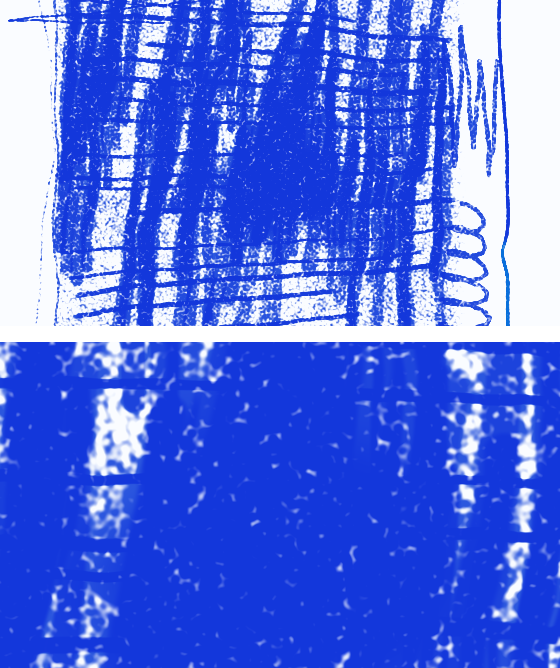
Top: the whole. Bottom: its middle third, enlarged.
Write a Shadertoy shader that draws this texture.

```glsl
#define PAPER vec3(0.98, 0.99, 1.0)
#define DEEP_BLUE vec3(0.075, 0.215, 0.86)
#define WORN_BLUE vec3(0.17, 0.34, 0.87)
#define BRIGHT_BLUE vec3(0.03, 0.44, 0.86)
#define HATCHES 64
#define SWEEPS 16
#define LEFT 0.17
#define RIGHT 1.41
#define GRAIN 115.0
#define SOFTNESS 0.28

vec2 hash2(vec2 c) {
    c = vec2(dot(c, vec2(127.1, 311.7)), dot(c, vec2(269.5, 183.3)));
    return fract(sin(c) * 43758.5);
}

float corner(vec2 cell, vec2 f, vec2 o) {
    return dot(hash2(cell + o) * 2.0 - 1.0, f - o);
}

float gradientNoise(vec2 p) {
    vec2 c = floor(p), f = fract(p);
    vec2 u = f * f * f * (f * (f * 6.0 - 15.0) + 10.0);
    return mix(mix(corner(c, f, vec2(0, 0)), corner(c, f, vec2(1, 0)), u.x),
               mix(corner(c, f, vec2(0, 1)), corner(c, f, vec2(1, 1)), u.x), u.y);
}

// Coverage of a line of half width w at distance d
float line(float d, float w) {
    float s = max(0.25 * w, 0.7 / iResolution.y);
    return 1.0 - smoothstep(w - s, w + s, d);
}

float stroke(vec2 p, vec2 a, vec2 b, float w) {
    vec2 pa = p - a, ba = b - a;
    float h = clamp(dot(pa, ba) / dot(ba, ba), 0.0, 1.0);
    return line(length(pa - ba * h), w);
}

// Slanted, nearly upright hatching; returns the share left bare
float hatching(vec2 p) {
    float bare = 1.0;
    for (int i = 0; i < HATCHES; i++) {
        float k = float(i);
        vec2 r = hash2(vec2(k, 3.0)), s = hash2(vec2(k, 17.0));
        float x = mix(LEFT + 0.02, RIGHT - 0.03, (k + 2.0 * r.x - 0.5) / float(HATCHES));
        vec2 reach = vec2(mix(0.02, 0.3, s.x * s.x), 1.0) * mix(0.2, 0.48, s.y);
        vec2 mid = vec2(x, mix(0.05, 0.95, r.y));
        vec2 a = mid - reach, b = mid + reach;
        a.x = max(a.x, LEFT + 0.02);
        b.x = min(b.x, RIGHT);
        bare *= 1.0 - mix(0.5, 0.7, r.y) * stroke(p, a, b, mix(0.012, 0.025, s.x));
    }
    return bare;
}

// Long thin bowed sweeps from side to side
float sweeps(vec2 p) {
    float bare = 1.0, x = p.x - 0.8;
    for (int i = 0; i < SWEEPS; i++) {
        vec2 r = hash2(vec2(float(i), 41.0)), s = hash2(vec2(float(i), 59.0));
        float level = (float(i) + r.x) / float(SWEEPS);
        float y = level + mix(0.1, -0.08, level) * x - 0.08 * (r.y - 0.3) * x * x;
        float ends = smoothstep(0.0, 0.03, p.x - mix(LEFT, 0.5, s.x * s.x))
                   * smoothstep(0.0, 0.03, mix(RIGHT, 0.9, s.y * s.y) - p.x);
        bare *= 1.0 - 0.75 * ends * line(abs(p.y - y), mix(0.004, 0.009, r.y));
    }
    return bare;
}

// Tall zigzag and small coils along the right side
float rightFringe(vec2 p) {
    float cover = 0.0;
    vec2 a = vec2(1.34, 0.5);
    for (int i = 0; i < 7; i++) {
        vec2 r = hash2(vec2(float(i), 73.0));
        vec2 b = vec2(1.37 + 0.026 * float(i), (i % 2 == 0 ? 0.8 : 0.42) + 0.14 * r.y);
        cover = max(cover, stroke(p, a, b, 0.007));
        a = b;
    }
    a = vec2(1.41, 0.36);
    for (int i = 0; i < 48; i++) {
        float t = 0.65 * float(i);
        float swing = sin(t) * (0.045 + 0.0012 * t);
        vec2 b = vec2(1.43 + swing, 0.34 - 0.0115 * t + 0.02 * cos(t) - 0.15 * swing);
        cover = max(cover, stroke(p, a, b, 0.007));
        a = b;
    }
    return cover;
}

// Hard-pressed solid middle
float heart(vec2 p) {
    vec2 core = (p - vec2(0.85, 0.43)) / vec2(0.21, 0.14);
    vec2 column = (p - vec2(0.86, 0.52)) / vec2(0.07, 0.24);
    float c = dot(core, core), k = dot(column, column);
    return max(exp(-c * c), 0.8 * exp(-k * k));
}

void mainImage(out vec4 fragColor, in vec2 fragCoord) {
    vec2 uv = fragCoord / iResolution.y;
    vec2 p = uv + 0.025 * vec2(gradientNoise(uv * 5.0), gradientNoise(uv * 4.0 + 30.0))
                + 0.005 * gradientNoise(uv * 23.0);

    // Light rubbing under all strokes
    float inside = smoothstep(LEFT - 0.01, LEFT + 0.02, p.x)
                 * (1.0 - smoothstep(RIGHT - 0.05, RIGHT + 0.03, p.x));
    float bare = 1.0 - inside * (0.28 + 0.25 * gradientNoise(p * 4.0));

    // Strokes
    bare *= hatching(p) * sweeps(p) * (1.0 - 0.95 * heart(p));
    bare *= 1.0 - 0.7 * rightFringe(p);
    vec2 flick = vec2(0.035, 0.93);
    bare *= 1.0 - 0.75 * stroke(p, flick, vec2(0.62, 1.0), 0.0035);
    bare *= 1.0 - 0.75 * stroke(p, flick, vec2(0.5, 0.925), 0.0035);

    // Left border, its faint echo, and the firm right rail
    bare *= 1.0 - 0.6 * line(abs(p.x - LEFT), 0.004);
    bare *= 1.0 - 0.3 * line(abs(p.x - 0.135 + 0.025 * cos(uv.y * 5.0)), 0.003);
    float kink = (uv.y - 0.22) / 0.05;
    float railX = 1.53 + 0.028 * smoothstep(0.0, 0.6, 1.0 - uv.y) - 0.016 * exp(-kink * kink);
    float rail = line(abs(mix(uv.x, p.x, 0.3) - railX), 0.0055);
    bare *= 1.0 - 0.95 * rail;

    // Wax catches on the paper tooth
    vec2 q = mat2(0.8, 0.6, -0.6, 0.8) * uv;
    float tooth = 0.5 + 0.8 * gradientNoise(q * GRAIN) + 0.4 * gradientNoise(q * GRAIN * 0.45)
                + 0.3 * gradientNoise(q * GRAIN * 0.18);
    float pressure = 1.0 - bare;
    float wax = smoothstep(-SOFTNESS, SOFTNESS, pressure - tooth) * smoothstep(0.0, 0.15, pressure);

    vec3 blue = mix(WORN_BLUE, DEEP_BLUE, smoothstep(0.55, 0.9, pressure));
    blue = mix(blue, BRIGHT_BLUE, rail * (1.0 - smoothstep(0.24, 0.28, uv.y)));
    fragColor = vec4(mix(PAPER, blue, wax), 1.0);
}
```
